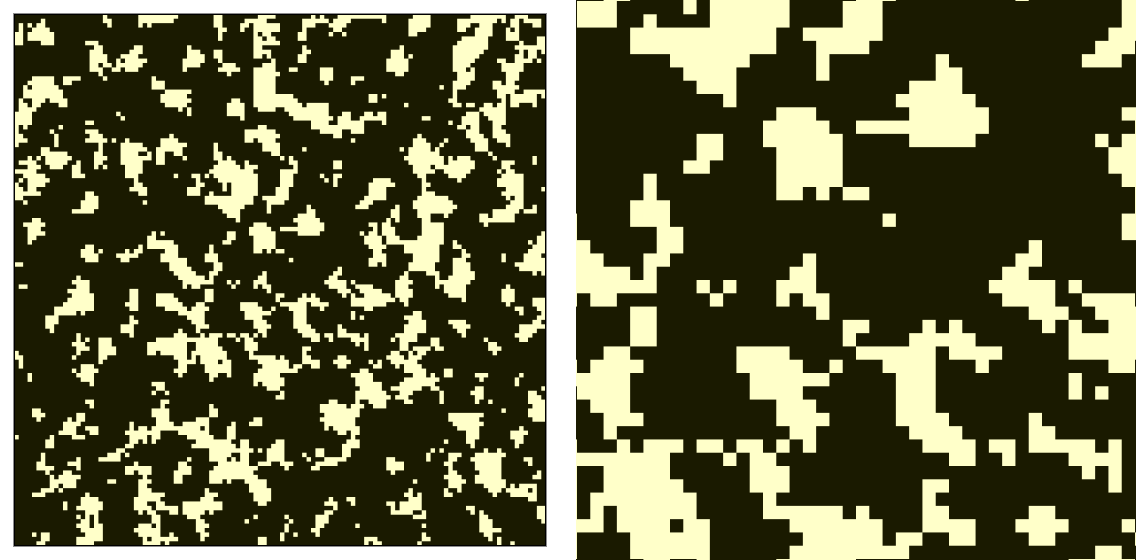
Left, the full canvas; right, a detail of the centre.
Reproduce this texture procedurally as a Shadertoy shader.

```glsl
const vec3 PAPER = vec3(1.0);
const vec3 INK = vec3(0.0);
const vec3 DARK = vec3(0.10, 0.10, 0.0);
const vec3 CREAM = vec3(1.0, 1.0, 0.79);

const float CELLS = 120.0;        // cells along one side of the panel
const float HALF_PANEL = 0.4745;  // half the panel side, in canvas units
const float LINE_WIDTH = 0.0026;
const float FALLOFF = 0.78;       // how fast neighbours lose influence
const float THRESHOLD = 0.70;     // in standard deviations, sets the cream share

float hash(vec2 p) {
    vec3 q = fract(p.xyx * vec3(0.1031, 0.1030, 0.0973));
    q += dot(q, q.yzx + 33.33);
    return fract((q.x + q.y) * q.z);
}

// Clustered on/off state: random values pooled over nearby cells
float cellState(vec2 cell, float falloff, float threshold) {
    float sum = 0.0;
    float variance = 0.0;
    for (int y = -3; y <= 3; y++) {
        for (int x = -3; x <= 3; x++) {
            vec2 offset = vec2(x, y);
            float weight = exp(-falloff * length(offset));
            sum += weight * (hash(cell + offset + 17.0) - 0.5);
            variance += weight * weight / 12.0;
        }
    }
    return step(threshold, sum / sqrt(variance));
}

// Square cells with edges blended over one pixel
float clusterGrid(vec2 p, float pixel) {
    vec2 shifted = p - 0.5;
    vec2 cell = floor(shifted);
    vec2 blend = clamp((fract(shifted) - 0.5) / pixel + 0.5, 0.0, 1.0);
    float lower = mix(cellState(cell, FALLOFF, THRESHOLD),
                      cellState(cell + vec2(1.0, 0.0), FALLOFF, THRESHOLD), blend.x);
    float upper = mix(cellState(cell + vec2(0.0, 1.0), FALLOFF, THRESHOLD),
                      cellState(cell + vec2(1.0, 1.0), FALLOFF, THRESHOLD), blend.x);
    return mix(lower, upper, blend.y);
}

float squareDistance(vec2 p, float halfSide) {
    vec2 d = abs(p) - halfSide;
    return max(d.x, d.y);
}

float coverage(float dist, float pixel) {
    return clamp(0.5 - dist / pixel, 0.0, 1.0);
}

void mainImage(out vec4 fragColor, in vec2 fragCoord) {
    float pixel = 1.0 / min(iResolution.x, iResolution.y);
    vec2 p = (fragCoord - 0.5 * iResolution.xy) * pixel;
    float edge = squareDistance(p, HALF_PANEL);
    vec3 color = PAPER;

    // Panel of clustered cells
    if (edge < pixel) {
        float cellsPerUnit = CELLS / (2.0 * HALF_PANEL);
        vec2 gridPos = (p + HALF_PANEL) * cellsPerUnit;
        float light = clusterGrid(gridPos, pixel * cellsPerUnit);
        color = mix(color, mix(DARK, CREAM, light), coverage(edge, pixel));
    }

    // Thin frame
    color = mix(color, INK, coverage(abs(edge) - 0.5 * LINE_WIDTH, pixel));
    fragColor = vec4(color, 1.0);
}
```
